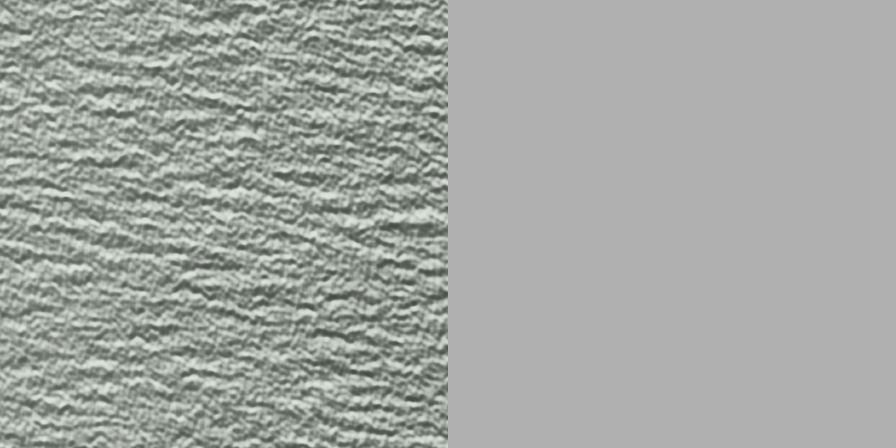
This texture is drawn by a WebGL 1 fragment shader. Its source:

```glsl
precision highp float;
// Wind-rippled grey-green stone relief on the left half, plain flat grey on the right.

uniform vec2 u_resolution;

const vec3 FLAT_GREY = vec3(0.69);
const vec3 STONE_TINT = vec3(-0.010, 0.016, -0.014);
const vec2 LIGHT_STEP = vec2(-0.003, 0.010);
const float TONE_RANGE = 0.34;

// Random unit gradient for a lattice cell
vec2 cellGradient(vec2 cell) {
  vec3 q = fract(vec3(cell.xyx) * vec3(0.1031, 0.1030, 0.0973));
  q += dot(q, q.yzx + 33.33);
  float angle = 6.28318 * fract((q.x + q.y) * q.z);
  return vec2(cos(angle), sin(angle));
}

float gradientNoise(vec2 p) {
  vec2 cell = floor(p);
  vec2 f = p - cell;
  vec2 w = f * f * f * (f * (f * 6.0 - 15.0) + 10.0);
  float a = dot(cellGradient(cell), f);
  float b = dot(cellGradient(cell + vec2(1.0, 0.0)), f - vec2(1.0, 0.0));
  float c = dot(cellGradient(cell + vec2(0.0, 1.0)), f - vec2(0.0, 1.0));
  float d = dot(cellGradient(cell + vec2(1.0)), f - vec2(1.0));
  return mix(mix(a, b, w.x), mix(c, d, w.x), w.y);
}

// Tilt the ripple direction and make its lines wander
vec2 warpRipples(vec2 p) {
  float wander = 0.012 * gradientNoise(p * 7.0 + 3.7);
  float jitter = 0.013 * gradientNoise(p * vec2(38.0, 28.0) + 19.0);
  return vec2(p.x, p.y + 0.13 * p.x + wander + jitter);
}

// Long ripples broken into lumps, with pebbly grain on top
float stoneHeight(vec2 p) {
  vec2 q = warpRipples(p);
  float ripples = gradientNoise(q * vec2(9.0, 36.0) + 5.0);
  float lumps = gradientNoise(q * vec2(36.0, 54.0) + 41.0);
  float grain = gradientNoise(p * vec2(78.0, 88.0) + 11.0);
  return 0.85 * ripples + 0.50 * lumps + 0.42 * grain;
}

// A single strong ridge: bright crest with a shadow beneath it
float ridge(vec2 p, vec2 center, float halfLength, float slope) {
  vec2 d = p - center;
  float across = d.y - slope * d.x;
  float along = d.x / halfLength;
  float crest = exp(-pow(across / 0.010, 2.0));
  float shadow = exp(-pow((across + 0.024) / 0.012, 2.0));
  return (crest - 0.8 * shadow) * exp(-along * along * along * along);
}

float strongRidges(vec2 p) {
  float sum = ridge(p, vec2(0.71, 0.745), 0.11, -0.20);
  sum += ridge(p, vec2(0.43, 0.458), 0.09, -0.28);
  sum += ridge(p, vec2(0.59, 0.367), 0.10, -0.10);
  sum += ridge(p, vec2(0.46, 0.148), 0.09, -0.14);
  sum += ridge(p, vec2(0.58, 0.830), 0.07, -0.25);
  sum += ridge(p, vec2(0.92, 0.513), 0.08, -0.08);
  sum += ridge(p, vec2(0.73, 0.080), 0.11, -0.10);
  return sum;
}

// Compress extremes smoothly so crests and hollows flatten out
float softLimit(float x, float range) {
  float s = x / range;
  return range * s / sqrt(1.0 + s * s);
}

// Brightness of the relief under light from above
float stoneTone(vec2 p) {
  float slopeLight = stoneHeight(p) - stoneHeight(p + LIGHT_STEP);
  float contrast = mix(0.55, 0.66, smoothstep(0.1, 0.75, p.x));
  float patches = 0.035 * gradientNoise(p * vec2(3.0, 5.0) + 27.0);
  float base = mix(0.62, 0.58, p.x);
  vec2 rough = p + 0.014 * vec2(0.0, gradientNoise(p * 34.0 + 8.0));
  float relief = contrast * slopeLight + 0.17 * strongRidges(rough);
  return clamp(base + patches + softLimit(relief, TONE_RANGE), 0.20, 0.87);
}

void main() {
  vec2 uv = gl_FragCoord.xy / u_resolution;
  vec2 p = vec2(uv.x * 2.0, uv.y);
  vec3 stone = vec3(stoneTone(p)) + STONE_TINT;

  // Pixel-wide seam between the two halves
  float flatSide = clamp((uv.x - 0.5) * u_resolution.x + 0.5, 0.0, 1.0);
  gl_FragColor = vec4(mix(stone, FLAT_GREY, flatSide), 1.0);
}
```
